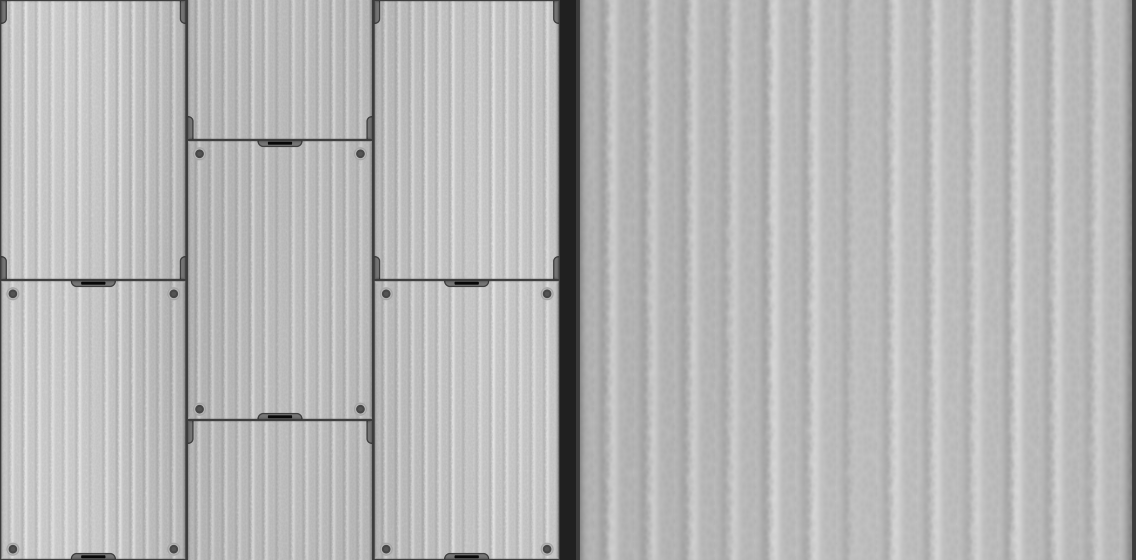
Left: the whole. Right: its middle third, enlarged.
A WebGL 1 fragment shader for this texture:

```glsl
precision highp float;

uniform vec2 u_resolution;

const float TAU = 6.2831853;
const vec2 GRID = vec2(3.0, 2.0);
const vec2 HALF_PANEL = vec2(0.5, 0.75);   // lengths are in panel widths
const float RIB_PITCH = 0.0722;

const vec3 SEAM_COLOR = vec3(0.23);
const vec3 OUTLINE_COLOR = vec3(0.25);
const vec3 FITTING_COLOR = vec3(0.46);
const vec3 SCREW_COLOR = vec3(0.28);
const vec3 WASHER_COLOR = vec3(0.65);
const vec3 SLOT_COLOR = vec3(0.03);

vec2 hash2(vec2 p) {
    vec2 k = vec2(dot(p, vec2(127.1, 311.7)), dot(p, vec2(269.5, 183.3)));
    return fract(sin(k) * 4375.85);
}

// Distance to the nearest scattered point, wrapping every "period" cells
float cellular(vec2 p, vec2 period) {
    vec2 cell = floor(p);
    vec2 f = p - cell;
    float nearest = 2.0;
    for (int j = -1; j <= 1; j++) {
        for (int i = -1; i <= 1; i++) {
            vec2 o = vec2(float(i), float(j));
            vec2 r = o + hash2(mod(cell + o, period)) - f;
            nearest = min(nearest, dot(r, r));
        }
    }
    return sqrt(nearest);
}

float roundedBox(vec2 p, vec2 size, float radius) {
    vec2 d = abs(p) - size + radius;
    return length(max(d, 0.0)) + min(max(d.x, d.y), 0.0) - radius;
}

float fill(float d, float aa) {
    return 1.0 - smoothstep(-aa, aa, d);
}

float bump(float x, float width) {
    return exp(-x * x / (width * width));
}

vec3 outlined(vec3 base, vec3 color, float d, float aa) {
    base = mix(base, OUTLINE_COLOR, fill(d, aa));
    return mix(base, color, fill(d + 0.007, aa));
}

// Each rib has a dark groove just left of a bright ridge
float ribs(float x, float column) {
    float k = floor(x / RIB_PITCH + 0.5);
    float t = x / RIB_PITCH - k;
    float variation = 0.8 + 0.4 * hash2(vec2(k, column)).x;
    float ridge = variation * mix(0.2, 1.0, step(0.5, abs(k)));
    return 0.085 * ridge * bump(t, 0.13)
         - 0.065 * variation * bump(t + 0.26, 0.12)
         - 0.012 * t;
}

// Broad reflections across the sheet
float sheen(vec2 uv, float localX) {
    return 0.752 + 0.033 * cos(TAU * uv.x)
         - 0.014 * cos(TAU * localX)
         + 0.009 * sin(TAU * 2.0 * uv.x + 0.6)
         + 0.006 * sin(TAU * uv.y + 2.0 * sin(TAU * uv.x));
}

vec3 cornerTabs(vec3 base, vec2 a, float aa) {
    float d = roundedBox(a - HALF_PANEL, vec2(0.037, 0.128), 0.028);
    return outlined(base, FITTING_COLOR, d, aa);
}

vec3 screws(vec3 base, vec2 q, float aa) {
    vec2 center = vec2(0.431, 0.684);
    float d = length(abs(q + vec2(0.0, 0.008)) - center);
    base = mix(base, WASHER_COLOR, fill(d - 0.035, aa));
    base = mix(base, WASHER_COLOR + 0.06, fill(d - 0.029, aa));
    base = mix(base, SCREW_COLOR, fill(d - 0.023, aa));
    return mix(base, SCREW_COLOR + 0.05, fill(d - 0.012, aa));
}

vec3 handles(vec3 base, vec2 a, float aa) {
    float grip = roundedBox(a - vec2(0.0, 0.75), vec2(0.121, 0.038), 0.032);
    float slot = roundedBox(a - vec2(0.0, 0.733), vec2(0.065, 0.008), 0.005);
    base = outlined(base, FITTING_COLOR, grip, aa);
    return mix(base, SLOT_COLOR, fill(slot, aa));
}

void main() {
    vec2 uv = gl_FragCoord.xy / u_resolution;
    float aa = 0.6 * GRID.x / min(u_resolution.x, u_resolution.y);

    // Alternate columns slide by half a panel
    vec2 grid = uv * GRID;
    float column = floor(grid.x);
    grid.y -= 0.5 * mod(column, 2.0);
    float screwed = 1.0 - mod(floor(grid.y), 2.0);
    vec2 q = (fract(grid) - 0.5) * 2.0 * HALF_PANEL;
    vec2 a = abs(q);
    vec2 edge = HALF_PANEL - a;

    // Ribbed sheet with fine grain and slightly uneven ridges
    vec2 grainCells = vec2(260.0, 200.0);
    float grain = cellular(uv * grainCells, grainCells) - 0.5;
    float wobble = 0.003 * grain;
    float shade = sheen(uv, q.x + 0.5) + ribs(q.x + wobble, column);
    shade += 0.035 * grain + 0.05 * bump(edge.y - 0.012, 0.006);
    vec3 color = vec3(shade);

    // Fittings depend on the panel type
    vec3 tabbed = cornerTabs(color, a, aa);
    vec3 bolted = handles(screws(color, q, aa), a, aa);
    color = mix(tabbed, bolted, screwed);

    // Seams with a soft shadow
    float seam = min(edge.x - 0.002, edge.y);
    color *= 1.0 - 0.3 * bump(max(seam, 0.0), 0.011);
    color = mix(color, SEAM_COLOR, fill(seam - 0.005, aa));

    gl_FragColor = vec4(color, 1.0);
}
```
